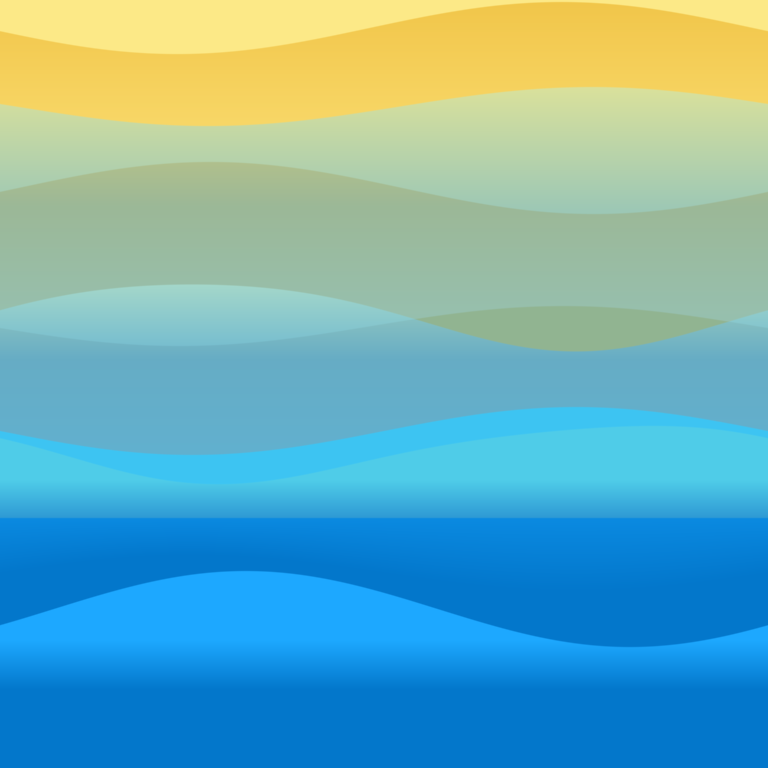
A Shadertoy shader for this background:

```glsl
// Stacked rolling bands, from yellow sky through hazy green hills to a blue sea.
// Each band starts below a sine crest, is filled with a vertical ramp, and is
// painted from back to front; the lower blue bands fade into a flat deep blue.

const float TAU = 6.2831853;

// Depth (0 at the top, 1 at the bottom) of a crest line at x.
float crest(float x, float level, float swell, float phase, float ripple) {
    return level + swell * sin(TAU * x + phase) - ripple * cos(2.0 * TAU * x);
}

// Smooth coverage of everything below the given edge.
float below(float depth, float edge) {
    float soft = 1.0 / iResolution.y;
    return smoothstep(-soft, soft, depth - edge);
}

// Vertical colour ramp between two depths.
vec3 ramp(float depth, float top, float bottom, vec3 upper, vec3 lower) {
    return mix(upper, lower, clamp((depth - top) / (bottom - top), 0.0, 1.0));
}

void mainImage(out vec4 fragColor, in vec2 fragCoord) {
    vec2 uv = fragCoord / iResolution.xy;
    float x = uv.x;
    float depth = 1.0 - uv.y;

    // Pale sky and the golden band
    vec3 color = vec3(0.99, 0.915, 0.53);
    vec3 gold = ramp(depth, 0.005, 0.16, vec3(0.945, 0.776, 0.29), vec3(0.97, 0.84, 0.40));
    color = mix(color, gold, below(depth, crest(x, 0.0365, 0.0339, 0.12, 0.0)));

    // Misty green
    vec3 mist = ramp(depth, 0.115, 0.276, vec3(0.85, 0.88, 0.61), vec3(0.61, 0.78, 0.71));
    color = mix(color, mist, below(depth, crest(x, 0.1387, 0.0254, -0.13, 0.0)));

    // Olive hills, tinted once more where the haze crosses them
    vec3 olive = ramp(depth, 0.211, 0.267, vec3(0.69, 0.75, 0.55), vec3(0.61, 0.72, 0.59));
    olive = ramp(depth, 0.267, 0.41, olive, vec3(0.59, 0.75, 0.68));
    float haze = below(depth, crest(x, 0.4245, 0.026, 0.1, 0.0));
    olive = mix(olive, vec3(0.57, 0.705, 0.57), haze);
    color = mix(color, olive, below(depth, crest(x, 0.2448, -0.0339, -0.15, 0.0)));

    // Pale lagoon with the haze over it
    vec3 lagoon = ramp(depth, 0.371, 0.45, vec3(0.64, 0.84, 0.79), vec3(0.47, 0.745, 0.81));
    vec3 veil = ramp(depth, 0.40, 0.468, vec3(0.56, 0.77, 0.75), vec3(0.40, 0.675, 0.77));
    veil = ramp(depth, 0.468, 0.592, veil, vec3(0.38, 0.69, 0.81));
    lagoon = mix(lagoon, veil, haze);
    color = mix(color, lagoon, below(depth, crest(x, 0.409, -0.0436, 0.0, 0.005)));

    // Bright water and the turquoise swell
    color = mix(color, vec3(0.24, 0.77, 0.95), below(depth, crest(x, 0.5612, 0.0312, 0.0, 0.0)));
    vec3 turquoise = ramp(depth, 0.625, 0.6745, vec3(0.31, 0.80, 0.91), vec3(0.18, 0.60, 0.83));
    color = mix(color, turquoise, below(depth, crest(x, 0.5885, 0.0372, -0.338, 0.0056)));

    // Deep sea below a level horizon, its sheen ending along a faint wave
    vec3 deep = vec3(0.01, 0.465, 0.795);
    float sheenEnd = crest(x, 0.748, -0.024, 0.0, 0.0);
    vec3 sea = ramp(depth, 0.6745, sheenEnd, vec3(0.04, 0.54, 0.88), deep);
    color = mix(color, sea, below(depth, 0.6745));

    // Front wave, dissolving into the deep blue
    vec3 azure = ramp(depth, 0.833, 0.898, vec3(0.115, 0.66, 1.0), deep);
    color = mix(color, azure, below(depth, crest(x, 0.793, -0.0495, -0.44, 0.0)));

    fragColor = vec4(color, 1.0);
}
```
